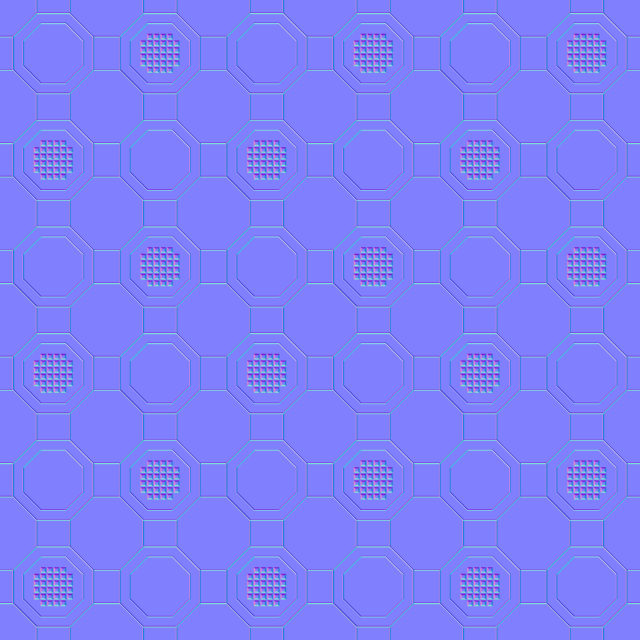
This texture map is drawn by a WebGL 2 fragment shader. Its source:

```glsl
#version 300 es
precision highp float;
// Tangent-space normal map of octagonal floor plates joined by square links.
// Engraved seams come from octagon distances; every other plate holds a grate
// of square recesses. Normals are averaged over sub-samples for smooth edges.

#define CELLS 6.0          // plates across and down (even, so it tiles)
#define OUTER 0.375        // outer octagon apothem, in cells
#define INNER 0.281        // inner octagon apothem
#define LINK 0.156         // half width of the links
#define SEAM 0.0078        // half width of a seam
#define SEAM_SLOPE 1.0
#define GRATE_PITCH 16.0   // grate holes per cell width
#define HOLE 0.43          // half size of a hole, in pitches
#define BEVEL 0.21         // bevel width, in pitches
#define BEVEL_SLOPE 1.25
#define LEAN 0.4           // how far seam floors shift to the lower right
#define SAMPLES 4

uniform vec2 u_resolution;
out vec4 fragColor;

float octagon(vec2 p, float apothem) {
    vec2 a = abs(p);
    return max(max(a.x, a.y), (a.x + a.y) * 0.70711) - apothem;
}

// Outward direction of the nearest octagon side
vec2 octagonSide(vec2 p) {
    vec2 a = abs(p);
    vec2 s = vec2(p.x < 0.0 ? -1.0 : 1.0, p.y < 0.0 ? -1.0 : 1.0);
    if ((a.x + a.y) * 0.70711 > max(a.x, a.y)) return s * 0.70711;
    return a.x > a.y ? vec2(s.x, 0.0) : vec2(0.0, s.y);
}

// Tilt of a V-shaped seam: d is the signed distance along side
vec2 seamTilt(float d, vec2 side, float raise) {
    if (abs(d) > SEAM) return vec2(0.0);
    float floorAt = SEAM * (LEAN * dot(side, vec2(-0.70711, 0.70711)) + raise);
    return SEAM_SLOPE * (d < floorAt ? side : -side);
}

// Tilt of the bevelled walls of a 6 by 6 grate without its corner holes
vec2 grateTilt(vec2 p) {
    vec2 q = p * GRATE_PITCH;
    vec2 hole = abs(floor(q) + 0.5);
    if (max(hole.x, hole.y) > 3.0 || hole.x + hole.y > 4.5) return vec2(0.0);
    vec2 f = fract(q) - 0.5;
    vec2 a = abs(f);
    float edge = max(a.x, a.y);
    if (edge > HOLE || edge < HOLE - BEVEL) return vec2(0.0);
    vec2 wall = a.x > a.y ? vec2(sign(f.x), 0.0) : vec2(0.0, sign(f.y));
    return -BEVEL_SLOPE * wall;
}

vec3 surfaceNormal(vec2 uv) {
    vec2 grid = uv * CELLS;
    vec2 id = floor(grid);
    vec2 p = fract(grid) - 0.5;
    vec2 a = abs(p);

    // Plate seams
    vec2 side = octagonSide(p);
    float outer = octagon(p, OUTER);
    vec2 tilt = seamTilt(outer, side, 0.1);
    tilt += 0.8 * seamTilt(octagon(p, INNER), side, 0.25);

    // Link seams, only outside the plates
    if (outer > SEAM) {
        bool across = a.x > a.y;
        vec2 linkSide = across ? vec2(0.0, sign(p.y)) : vec2(sign(p.x), 0.0);
        tilt += seamTilt(min(a.x, a.y) - LINK, linkSide, 0.0);
    }

    // Grates on alternate plates
    if (mod(id.x + id.y, 2.0) < 0.5) tilt += grateTilt(p);
    return normalize(vec3(tilt, 1.0));
}

void main() {
    vec3 normal = vec3(0.0);
    for (int j = 0; j < SAMPLES; j++) {
        for (int i = 0; i < SAMPLES; i++) {
            vec2 offset = (vec2(i, j) + 0.5) / float(SAMPLES) - 0.5;
            normal += surfaceNormal((gl_FragCoord.xy + offset) / u_resolution);
        }
    }
    normal /= float(SAMPLES * SAMPLES);
    fragColor = vec4(0.5 + 0.5 * normal, 1.0);
}
```
